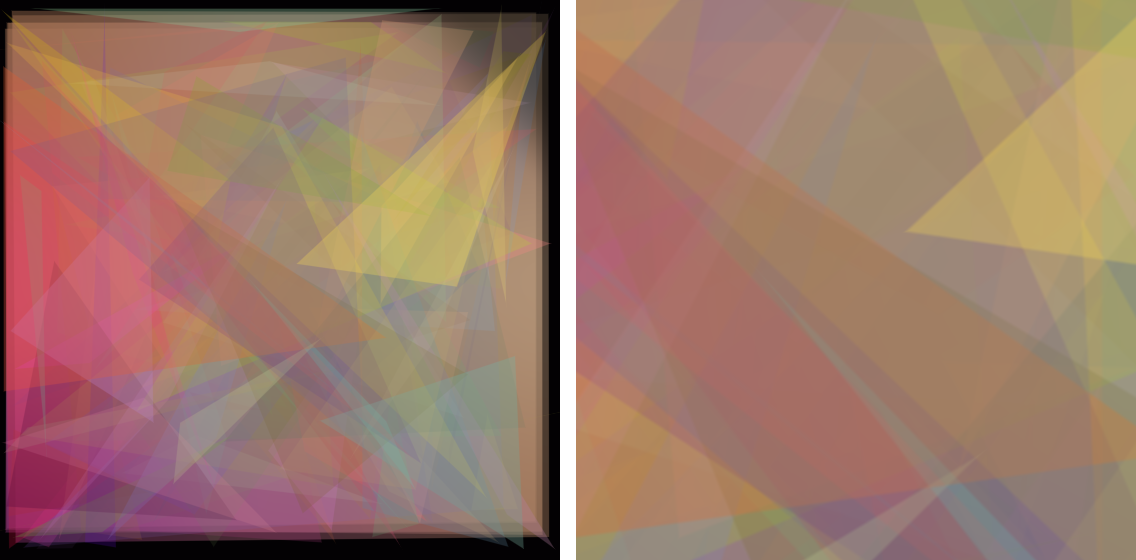
Left, the full canvas; right, a detail of the centre.
Reproduce this background procedurally as a three.js fragment shader.

```glsl
// Layered translucent triangles in rose, sand and magenta on a black ground.
varying vec2 vUv;

const int SHEETS = 5;
const int TRIANGLES = 100;
const float EDGE = 0.0014;

vec3 hash3(float n) {
  vec3 q = fract(n * vec3(0.1031, 0.1030, 0.0973));
  q += dot(q, q.yzx + 33.33);
  return fract((q.xxy + q.yzz) * q.zyx);
}

float cross2(vec2 a, vec2 b) {
  return a.x * b.y - a.y * b.x;
}

// Distance to the line through a and b, positive on its left.
float sideDistance(vec2 p, vec2 a, vec2 b) {
  vec2 along = b - a;
  return cross2(along, p - a) / max(length(along), 0.0001);
}

float coverage(float inside) {
  return smoothstep(-EDGE, EDGE, inside);
}

float triangle(vec2 p, vec2 a, vec2 b, vec2 c) {
  float winding = sign(cross2(b - a, c - a));
  float ab = sideDistance(p, a, b) * winding;
  float bc = sideDistance(p, b, c) * winding;
  float ca = sideDistance(p, c, a) * winding;
  return coverage(min(ab, min(bc, ca)));
}

// Nearly full sheet with slightly tilted borders.
float sheet(vec2 p, float seed) {
  vec3 inset = hash3(seed);
  vec3 tilt = (hash3(seed + 1.0) - 0.5) * 0.03;
  vec2 low = vec2(0.006, 0.03) + inset.xy * vec2(0.025, 0.035);
  vec2 high = vec2(0.985, 0.982) - inset.yz * vec2(0.03, 0.035);
  vec2 skew = (p.yx - 0.5) * tilt.xy;
  vec2 inside = min(p - low - skew, high - p + skew * tilt.z * 20.0);
  return coverage(min(inside.x, inside.y));
}

vec3 ramp(float t, vec3 a, vec3 b, vec3 c) {
  return mix(mix(a, b, smoothstep(0.0, 0.5, t)), c, smoothstep(0.5, 1.0, t));
}

// Broad colour regions: magenta low left, sand right, brown top right.
vec3 regionColour(vec2 p) {
  vec3 bottom = ramp(p.x, vec3(0.56, 0.20, 0.46), vec3(0.66, 0.38, 0.47), vec3(0.67, 0.50, 0.38));
  vec3 middle = ramp(p.x, vec3(0.76, 0.36, 0.52), vec3(0.66, 0.54, 0.47), vec3(0.74, 0.61, 0.49));
  vec3 top = ramp(p.x, vec3(0.66, 0.46, 0.33), vec3(0.70, 0.50, 0.45), vec3(0.54, 0.41, 0.37));
  vec3 brown = vec3(0.35, 0.29, 0.23);
  return mix(ramp(p.y, bottom, middle, top), brown, smoothstep(1.62, 1.82, p.x + p.y));
}

// Random corner, drawn towards the borders of the canvas.
vec2 corner(float seed) {
  vec2 spread = smoothstep(0.0, 1.0, hash3(seed).xy);
  return mix(vec2(0.005, 0.02), vec2(0.99, 0.985), spread);
}

void main() {
  vec2 p = vUv;
  vec3 colour = vec3(0.01, 0.005, 0.01);

  // Ground sheets, whose uneven borders leave a dark frame.
  for (int i = 0; i < SHEETS; i++) {
    float seed = float(i) * 3.0 + 11.0;
    colour = mix(colour, regionColour(p), 0.42 * sheet(p, seed));
  }

  // Triangles of varied size, tint and opacity.
  for (int i = 0; i < TRIANGLES; i++) {
    float seed = float(i) * 6.0 + 41.0;
    vec3 traits = hash3(seed + 3.0);
    vec2 a = corner(seed);
    vec2 b = mix(a, corner(seed + 1.0), mix(0.45, 1.0, traits.x));
    vec2 c = mix(a, corner(seed + 2.0), mix(0.35, 1.0, traits.y));
    vec2 centre = (a + b + c) / 3.0;
    vec3 jitter = (hash3(seed + 4.0) - 0.5) * 0.58;
    vec3 tint = clamp(regionColour(mix(centre, p, 0.6)) + jitter, 0.0, 1.0);
    float opacity = mix(0.10, 0.38, traits.z);
    colour = mix(colour, tint, opacity * triangle(p, a, b, c));
  }

  gl_FragColor = vec4(colour, 1.0);
}
```
